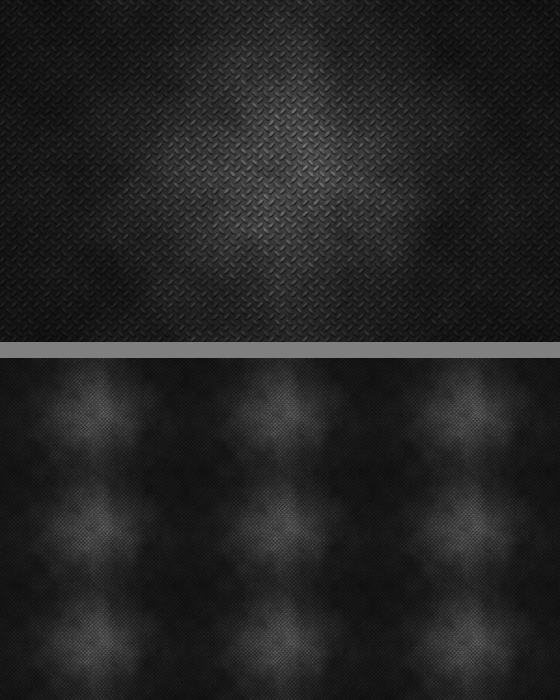
Top, the tile; bottom, the same tile 3 across and 3 down.
Reproduce this texture procedurally as a WebGL 2 fragment shader.

```glsl
#version 300 es
precision highp float;

uniform vec2 u_resolution;
out vec4 fragColor;

const float PI = 3.14159265;
const vec2 REPEATS = vec2(50.0, 30.0);       // lug pairs across and down
const vec2 LUG_RADII = vec2(0.0092, 0.0037); // in canvas heights
const vec3 DARK_STEEL = vec3(0.06);
const vec3 LIT_STEEL = vec3(0.262);

// Integer hash, 0 to 1
float hash(vec2 cell, float seed) {
    uvec3 v = uvec3(ivec3(cell, seed)) * 1664525u + 1013904223u;
    v.x += v.y * v.z;
    v.y += v.z * v.x;
    v.z += v.x * v.y;
    v ^= v >> 16u;
    v.x += v.y * v.z;
    return float(v.x >> 8u) / 16777216.0;
}

// Value noise that wraps after period cells
float wrapNoise(vec2 uv, vec2 period, float seed) {
    vec2 p = uv * period;
    vec2 i = floor(p);
    vec2 f = fract(p);
    f = f * f * (3.0 - 2.0 * f);
    float a = hash(mod(i, period), seed);
    float b = hash(mod(i + vec2(1.0, 0.0), period), seed);
    float c = hash(mod(i + vec2(0.0, 1.0), period), seed);
    float d = hash(mod(i + 1.0, period), seed);
    return mix(mix(a, b, f.x), mix(c, d, f.x), f.y);
}

// Octaves of wrapping noise, centred on zero
float wrapFbm(vec2 uv, vec2 period, float seed) {
    float sum = 0.0;
    float gain = 0.5;
    for (int k = 0; k < 4; k++) {
        sum += gain * (wrapNoise(uv, period, seed + float(k)) - 0.5);
        period *= 2.0;
        gain *= 0.65;
    }
    return sum;
}

// Approximate distance to an ellipse leaning by 45 degrees
float lugDistance(vec2 p, vec2 radii, float lean) {
    vec2 q = vec2(p.x + lean * p.y, p.y - lean * p.x) * sqrt(0.5);
    return (length(q / radii) - 1.0) * radii.y;
}

float coverage(float dist, float softness) {
    return 1.0 - smoothstep(-softness, softness, dist);
}

// Adds one lattice of raised lugs with a cast shadow
float addLugs(float tone, vec2 uv, float aspect, vec2 offset, float lean, float pixel) {
    vec2 cell = uv * REPEATS - offset + 0.5;
    vec2 id = mod(floor(cell), REPEATS);
    vec2 p = (fract(cell) - 0.5) * vec2(aspect, 1.0) / REPEATS;
    float wear = hash(id, 31.0 + lean);
    float soft = max(0.7 * pixel, 0.0006);

    float body = lugDistance(p, LUG_RADII, lean);
    float shadow = lugDistance(p - vec2(0.0007, -0.003), LUG_RADII * 1.12, lean);
    float core = lugDistance(p - vec2(0.0006, -0.0011), LUG_RADII * 0.75, lean);

    tone *= 1.0 - 0.72 * coverage(shadow, soft + 0.0008);
    float face = mix(1.2, 1.45, wear);
    float rim = face + mix(0.3, 0.55, wear);
    float lug = mix(rim, face, coverage(core, soft + 0.0005));
    return mix(tone, lug, coverage(body, soft));
}

// Soft central light, periodic in both directions
float centralLight(vec2 uv) {
    vec2 s = sin(PI * (uv - 0.5));
    return exp(-1.4 * dot(s * s, vec2(1.25, 0.6)));
}

void main() {
    vec2 uv = gl_FragCoord.xy / u_resolution;
    float aspect = u_resolution.x / u_resolution.y;
    float pixel = 1.0 / u_resolution.y;

    // Light, stains and faint upright streaks
    vec3 steel = mix(DARK_STEEL, LIT_STEEL, centralLight(uv));
    float stains = wrapFbm(uv, vec2(10.0, 6.0), 1.0);
    float streaks = wrapFbm(uv, vec2(9.0, 1.0), 11.0);
    steel *= 1.0 + 0.5 * stains + 0.2 * streaks;

    // Two staggered rows leaning opposite ways
    float tone = addLugs(1.0, uv, aspect, vec2(0.25), 1.0, pixel);
    tone = addLugs(tone, uv, aspect, vec2(0.75), -1.0, pixel);

    // Fine grain
    float grain = wrapNoise(uv, vec2(256.0, 156.0), 21.0) - 0.5;
    steel *= tone * (1.0 + 0.26 * grain);

    fragColor = vec4(clamp(steel, 0.0, 1.0), 1.0);
}
```
